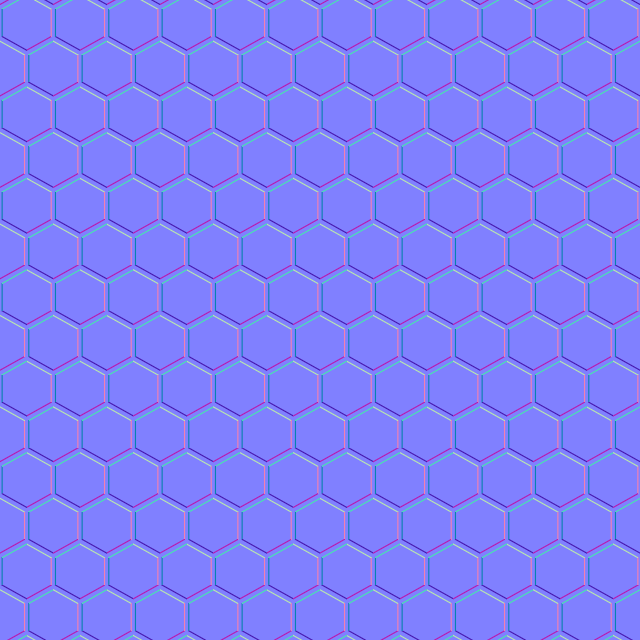
Give the GLSL for this texture map, as a WebGL 2 fragment shader.

```glsl
#version 300 es
precision highp float;
// Tileable normal map of flat hexagonal tiles with a thin bevel line on each side.

uniform vec2 u_resolution;
out vec4 fragColor;

// Layout: whole repeats across, and whole pairs of staggered rows down
const float COLUMNS = 12.0;
const float ROW_PAIRS = 7.0;

// Hexagon and bevel, in units of one column width
const float HALF_WIDTH = 0.460;   // centre to upright side
const float TIP_HEIGHT = 0.513;   // centre to top or bottom tip
const float BEVEL_WIDTH = 0.021;
const float BEVEL_Z = 0.36;       // steepness: 0 is vertical, 1 is flat

const vec3 FLAT_NORMAL = vec3(0.0, 0.0, 1.0);

// Offset from the nearest point of a rectangular lattice
vec2 latticeOffset(vec2 p, vec2 center, vec2 period) {
    return mod(p - center + 0.5 * period, period) - 0.5 * period;
}

// Offset from the nearest hexagon centre in the staggered rows
vec2 hexOffset(vec2 p) {
    vec2 period = vec2(1.0, COLUMNS / ROW_PAIRS);
    vec2 a = latticeOffset(p, vec2(0.0, 0.25) * period, period);
    vec2 b = latticeOffset(p, vec2(0.5, 0.75) * period, period);
    return dot(a, a) < dot(b, b) ? a : b;
}

// Signed distance to the outline in x, outward side direction in yz
vec3 hexSide(vec2 p) {
    vec2 q = abs(p);
    vec2 slant = normalize(vec2(0.5 * TIP_HEIGHT, HALF_WIDTH));
    float upright = q.x - HALF_WIDTH;
    float sloped = dot(q, slant) - slant.y * TIP_HEIGHT;
    vec2 direction = upright > sloped ? vec2(1.0, 0.0) : slant;
    vec2 quadrant = vec2(p.x < 0.0 ? -1.0 : 1.0, p.y < 0.0 ? -1.0 : 1.0);
    return vec3(max(upright, sloped), direction * quadrant);
}

// Share of a pixel that a line of the given width covers
float lineCoverage(float dist, float width, float pixel) {
    float outer = clamp(0.5 + (dist + 0.5 * width) / pixel, 0.0, 1.0);
    float inner = clamp(0.5 + (dist - 0.5 * width) / pixel, 0.0, 1.0);
    return outer - inner;
}

void main() {
    vec2 p = gl_FragCoord.xy / u_resolution * COLUMNS;
    float pixel = COLUMNS / min(u_resolution.x, u_resolution.y);

    vec3 side = hexSide(hexOffset(p));
    float bevel = lineCoverage(side.x, BEVEL_WIDTH, pixel);
    vec3 bevelNormal = vec3(side.yz * sqrt(1.0 - BEVEL_Z * BEVEL_Z), BEVEL_Z);

    // Encode the normal as a colour
    vec3 normal = mix(FLAT_NORMAL, bevelNormal, bevel);
    fragColor = vec4(0.5 + 0.5 * normal, 1.0);
}
```
